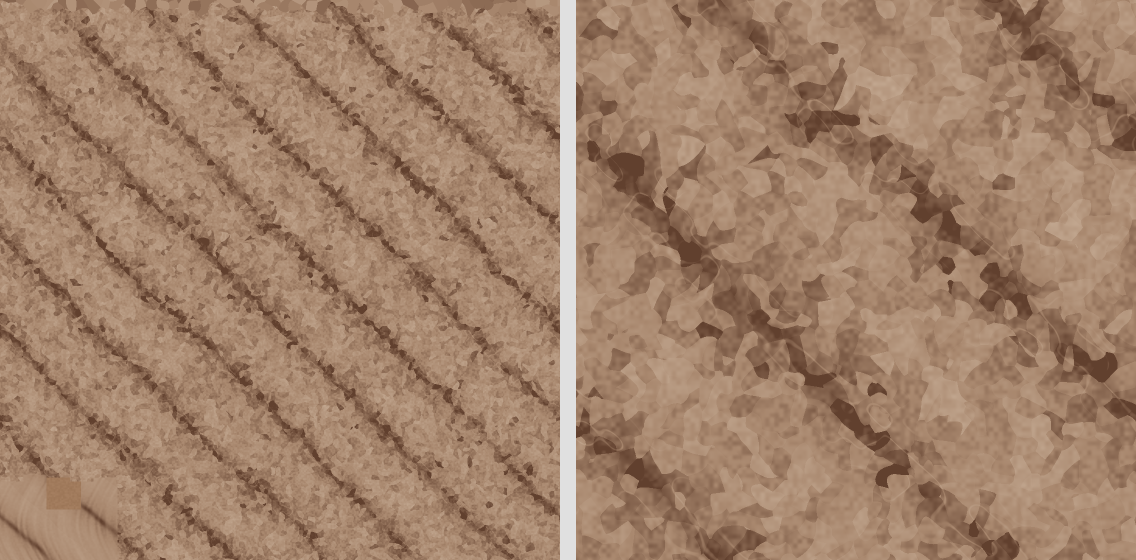
Left: the whole. Right: its middle third, enlarged.
Reproduce this texture procedurally as a Shadertoy shader.

```glsl
// Brown knitted cord: six diagonal ribs across and down, split by thin frayed grooves.
// Cellular flakes carry the rib shading in jagged chips; value noise adds grain,
// fibres and wander. A chipped top edge and a smooth lower-left patch break it up.

const float RIBS = 6.0;             // repeats across and down
const float GROOVE_WIDTH = 0.042;   // in rib widths
const float GROOVE_DEPTH = 0.36;
const float RIB_WANDER = 0.15;
const float FLAKES = 98.0;          // flakes per canvas side
const float FLAKE_STRETCH = 1.9;
const float FLAKE_CONTRAST = 0.34;
const float GRAIN = 360.0;
const float EDGE_CHIPS = 50.0;
const float EDGE_HEIGHT = 0.982;
const vec2 PATCH_SIZE = vec2(0.21, 0.145);
const vec2 SWATCH_CENTER = vec2(0.114, 0.125);
const vec2 SWATCH_HALF = vec2(0.031, 0.035);
const vec3 DARK = vec3(0.38, 0.25, 0.18);
const vec3 MID = vec3(0.66, 0.53, 0.43);
const vec3 LIGHT = vec3(0.78, 0.68, 0.59);
const vec3 SWATCH = vec3(0.63, 0.48, 0.36);

vec2 hash2(vec2 p) {
    vec3 q = fract(p.xyx * vec3(0.1031, 0.1030, 0.0973));
    q += dot(q, q.yzx + 33.33);
    return fract((q.xx + q.yz) * q.zy);
}

float noise(vec2 p) {
    vec2 i = floor(p), f = fract(p);
    f = f * f * (3.0 - 2.0 * f);
    float low = mix(hash2(i).x, hash2(i + vec2(1, 0)).x, f.x);
    float high = mix(hash2(i + vec2(0, 1)).x, hash2(i + vec2(1, 1)).x, f.x);
    return mix(low, high, f.y);
}

// Cellular noise with a random long axis per cell: site in xy, random pair in zw
vec4 flake(vec2 p) {
    vec2 base = floor(p);
    float nearest = 1e3;
    vec4 result = vec4(0.0);
    for (int y = -1; y <= 1; y++)
    for (int x = -1; x <= 1; x++) {
        vec2 id = base + vec2(x, y);
        vec2 site = id + hash2(id);
        vec2 rnd = hash2(id + 71.7);
        vec2 axis = vec2(cos(rnd.y * 6.283), sin(rnd.y * 6.283));
        vec2 d = p - site;
        float dist = length(vec2(dot(d, axis), FLAKE_STRETCH * dot(d, vec2(-axis.y, axis.x))));
        if (dist < nearest) {
            nearest = dist;
            result = vec4(site, rnd);
        }
    }
    return result;
}

vec3 ramp(float tone) {
    vec3 c = mix(DARK, MID, clamp(tone * 2.0, 0.0, 1.0));
    return mix(c, LIGHT, clamp(tone * 2.0 - 1.0, 0.0, 1.0));
}

// Signed offset from the closest groove, in rib widths
float grooveOffset(vec2 p) {
    float wander = noise(p * 8.0) - 0.5 + 0.4 * (noise(p * 27.0) - 0.5);
    return fract(RIBS * (p.x + p.y) + RIB_WANDER * wander) - 0.5;
}

float ribTone(vec2 p) {
    float s = grooveOffset(p), d = abs(s);
    float body = 0.38 + 0.20 * smoothstep(0.0, 0.36, d) + 0.04 * s;
    float broken = 0.4 + 0.8 * noise(p * 45.0);
    return body - GROOVE_DEPTH * broken * exp(-d * d / (GROOVE_WIDTH * GROOVE_WIDTH));
}

vec3 surface(vec2 p) {
    // Large chips along the top edge
    vec4 chip = flake(p * EDGE_CHIPS);
    if (chip.y / EDGE_CHIPS > EDGE_HEIGHT) return ramp(0.25 + 0.5 * chip.z);

    // Smooth fibrous patch with a plain swatch
    float grain = noise(p * GRAIN) - 0.5;
    float step24 = hash2(vec2(floor(p.x * 24.0), 3.0)).x;
    if (p.x < PATCH_SIZE.x && p.y < PATCH_SIZE.y + 0.025 * (step24 - 0.5)) {
        float fibre = noise(vec2(p.x * 210.0 + 5.0 * sin(p.y * 24.0), p.y * 16.0)) - 0.5;
        vec2 away = abs(p - SWATCH_CENTER) - SWATCH_HALF;
        vec3 cloth = ramp(ribTone(p) + 0.05 + 0.16 * fibre + 0.06 * grain);
        return max(away.x, away.y) < 0.0 ? SWATCH + 0.04 * grain : cloth;
    }

    // Flakes shift the rib shading into jagged chips
    vec2 warp = vec2(noise(p * 60.0), noise(p * 60.0 + 19.0)) - 0.5;
    vec4 chipFine = flake(p * FLAKES + 0.8 * warp);
    vec2 q = mix(p, chipFine.xy / FLAKES, 0.65);
    float nearGroove = 1.0 - smoothstep(0.03, 0.24, abs(grooveOffset(p)));
    float tone = ribTone(q) + FLAKE_CONTRAST * (chipFine.z - 0.5);
    tone -= 0.27 * step(fract(chipFine.w * 17.3), 0.03 + 0.05 * nearGroove);

    // Soft mottling, faint vertical ribs and grain
    tone += 0.10 * (noise(p * 18.0) - 0.5) + 0.22 * grain;
    tone += 0.07 * (noise(p * vec2(130.0, 12.0)) - 0.5);

    // Pale stray fibres beside the grooves
    float strand = abs(noise(vec2(p.x + p.y, p.x - p.y) * vec2(75.0, 42.0)) - 0.5);
    tone += 0.17 * nearGroove * (1.0 - smoothstep(0.01, 0.045, strand));
    return ramp(tone);
}

void mainImage(out vec4 fragColor, in vec2 fragCoord) {
    // Four samples smooth the flake edges
    vec3 sum = vec3(0.0);
    for (int i = 0; i < 4; i++) {
        vec2 offset = vec2(i % 2, i / 2) * 0.5 - 0.25;
        sum += surface((fragCoord + offset) / iResolution.xy);
    }
    fragColor = vec4(sum / 4.0, 1.0);
}
```
